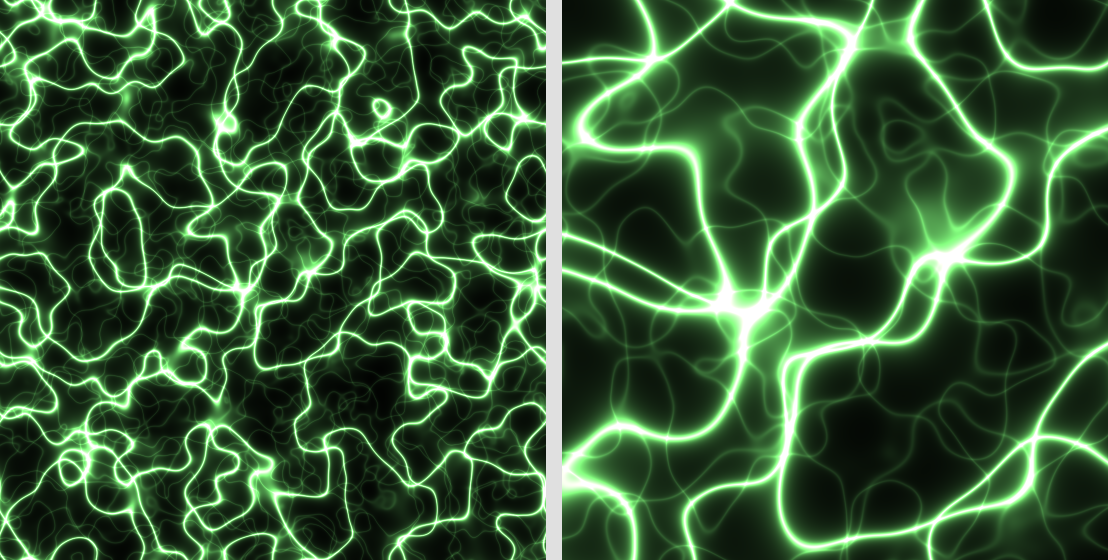
Left, the full canvas; right, a detail of the centre.
Write a Shadertoy shader that draws this background.

```glsl
#define MAIN_CELLS 5.0
#define FINE_CELLS 9.0
#define MAIN_GLOW 0.0145
#define MAIN_CORE 0.008
#define FINE_GLOW 0.0065
#define FINE_CORE 0.014
#define WIGGLE 0.5
#define BLACK_LEVEL 0.055
#define TINT vec3(0.52, 1.0, 0.50)
#define SAMPLES 2

// Random unit vector for a lattice corner, wrapped to the period
vec2 cornerGradient(vec2 cell, float period, float seed) {
    uvec2 c = uvec2(mod(cell, period));
    uint h = c.x * 1597u + c.y * 51749u + uint(seed) * 7919u;
    h = (h ^ (h >> 15)) * 73244475u;
    h = (h ^ (h >> 16)) * 73244475u;
    h ^= h >> 16;
    float angle = float(h & 65535u) / 65536.0 * 6.28318;
    return vec2(cos(angle), sin(angle));
}

// Gradient noise repeating a whole number of times over the canvas
float tiledNoise(vec2 uv, float period, float seed) {
    vec2 p = uv * period + fract(seed * vec2(0.37, 0.73));
    vec2 cell = floor(p), f = p - cell;
    vec2 s = f * f * f * (f * (f * 6.0 - 15.0) + 10.0);
    vec2 e = vec2(1.0, 0.0);
    float a = dot(cornerGradient(cell, period, seed), f);
    float b = dot(cornerGradient(cell + e.xy, period, seed), f - e.xy);
    float c = dot(cornerGradient(cell + e.yx, period, seed), f - e.yx);
    float d = dot(cornerGradient(cell + e.xx, period, seed), f - e.xx);
    return mix(mix(a, b, s.x), mix(c, d, s.x), s.y);
}

// Glow around the zero contour of two noise octaves
float filament(vec2 uv, float period, float seed, float glow, float core) {
    float n = tiledNoise(uv, period, seed)
            + WIGGLE * tiledNoise(uv, 2.0 * period + 1.0, seed + 11.0);
    return glow / length(vec2(1.25 * n, core));
}

vec3 electricWeb(vec2 uv) {
    // Two crossing sets of bright strands
    float strands = 0.0;
    for (int i = 0; i < 2; i++) {
        float k = float(i);
        strands += filament(uv, MAIN_CELLS + k, 3.0 + k, MAIN_GLOW, MAIN_CORE);
    }
    // Faint threads, stronger close to the strands
    float threads = 0.0;
    for (int i = 0; i < 3; i++) {
        float k = float(i);
        threads += filament(uv, FINE_CELLS + 2.0 * k, 23.0 + k, FINE_GLOW, FINE_CORE);
    }
    float light = strands + threads * (0.3 + min(strands, 1.2)) - BLACK_LEVEL;
    return clamp(light * TINT, 0.0, 1.0);
}

void mainImage(out vec4 fragColor, in vec2 fragCoord) {
    // Average a small grid of samples for smooth edges
    vec3 sum = vec3(0.0);
    for (int y = 0; y < SAMPLES; y++)
    for (int x = 0; x < SAMPLES; x++) {
        vec2 offset = (vec2(x, y) + 0.5) / float(SAMPLES) - 0.5;
        sum += electricWeb((fragCoord + offset) / iResolution.xy);
    }
    fragColor = vec4(sum / float(SAMPLES * SAMPLES), 1.0);
}
```
